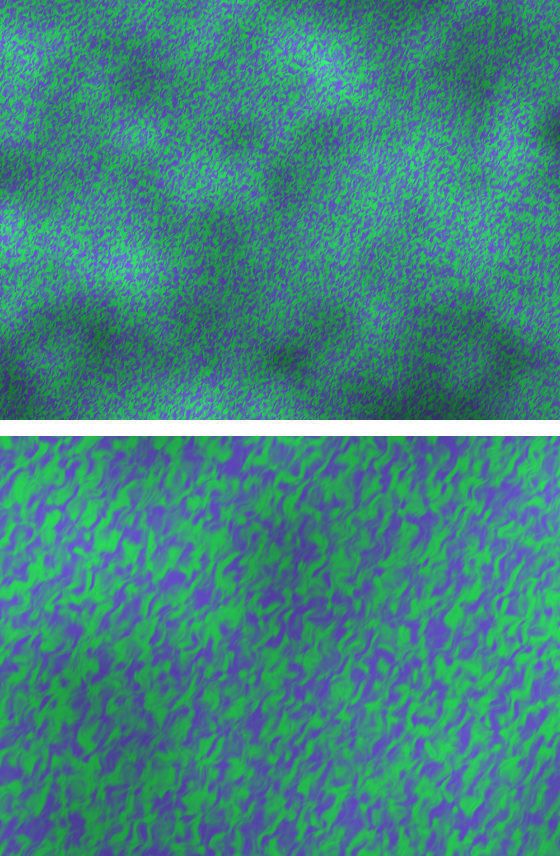
Top: the whole. Bottom: its middle third, enlarged.
This texture is drawn by a Shadertoy shader. Its source:

```glsl
// Fine slanted green and violet fibres under soft drifting light and shade.

#define GREEN vec3(0.135, 0.725, 0.295)
#define VIOLET vec3(0.345, 0.260, 0.695)
#define GRAIN_ANGLE 1.08     // fibre direction, radians from horizontal
#define GRAIN_LENGTH 0.0082  // in canvas heights
#define GRAIN_WIDTH 0.0042
#define GRAIN_WARP 0.0035    // sideways wander of the fibres
#define GRAIN_SOFTNESS 0.40  // half width of the colour transition
#define CLOUD_SCALE 4.5      // cloud cells per canvas height
#define CLOUD_CONTRAST 1.0

float hash(vec2 p) {
    return fract(sin(dot(p, vec2(127.1, 311.7))) * 43758.5453);
}

// Smooth value noise in 0..1
float valueNoise(vec2 p) {
    vec2 cell = floor(p);
    vec2 f = fract(p);
    f = f * f * (3.0 - 2.0 * f);
    float bottom = mix(hash(cell), hash(cell + vec2(1.0, 0.0)), f.x);
    float top = mix(hash(cell + vec2(0.0, 1.0)), hash(cell + vec2(1.0, 1.0)), f.x);
    return mix(bottom, top, f.y);
}

// Layered noise, normalised to 0..1
float fbm(vec2 p, int octaves, float gain) {
    float sum = 0.0;
    float total = 0.0;
    float amplitude = 1.0;
    for (int i = 0; i < octaves; i++) {
        sum += amplitude * valueNoise(p);
        total += amplitude;
        amplitude *= gain;
        p = p * 2.03 + vec2(17.3, 9.1);
    }
    return sum / total;
}

// Short ragged fibres: noise stretched along the grain and bent sideways
float fibres(vec2 p) {
    vec2 along = vec2(cos(GRAIN_ANGLE), sin(GRAIN_ANGLE));
    vec2 across = vec2(-along.y, along.x);
    vec2 bend = vec2(valueNoise(p * 90.0), valueNoise(p * 90.0 + 41.7)) - 0.5;
    p += GRAIN_WARP * 2.0 * bend;
    vec2 q = vec2(dot(p, along) / GRAIN_LENGTH, dot(p, across) / GRAIN_WIDTH);
    return fbm(q, 2, 0.35);
}

void mainImage(out vec4 fragColor, in vec2 fragCoord) {
    vec2 uv = fragCoord / iResolution.y;

    // Two-tone grain
    float tone = smoothstep(0.51 - GRAIN_SOFTNESS, 0.51 + GRAIN_SOFTNESS, fibres(uv));
    vec3 color = mix(GREEN, VIOLET, tone);

    // Broad patches of light and shade
    float cloud = fbm(uv * CLOUD_SCALE + vec2(3.7, 8.2), 3, 0.45);
    color *= 0.98 + CLOUD_CONTRAST * (cloud - 0.5);

    fragColor = vec4(clamp(color, 0.0, 1.0), 1.0);
}
```
